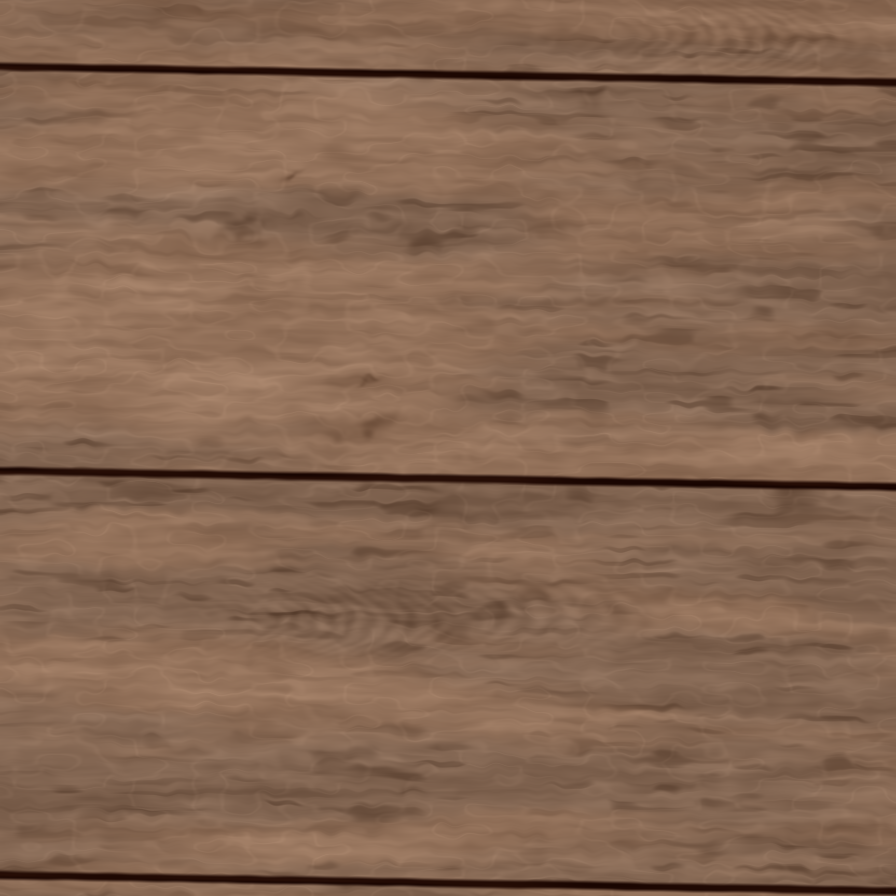
Give the GLSL for this texture, as a Shadertoy shader.

```glsl
float hash(vec2 p) {
    vec3 q = fract(vec3(p.xyx) * 0.1031);
    q += dot(q, q.yzx + 33.33);
    return fract((q.x + q.y) * q.z);
}

float noise(vec2 p) {
    vec2 i = floor(p), f = fract(p);
    f = f * f * (3.0 - 2.0 * f);
    return mix(mix(hash(i), hash(i + vec2(1, 0)), f.x),
               mix(hash(i + vec2(0, 1)), hash(i + vec2(1, 1)), f.x), f.y);
}

float fbm(vec2 p) {
    float sum = 0.0, amp = 0.5;
    for (int i = 0; i < 4; i++) {
        sum += amp * noise(p);
        p = p * 2.03 + 17.3;
        amp *= 0.5;
    }
    return sum / 0.9375;
}

// Soft elliptical falloff around the origin
float blob(vec2 q, vec2 radius) {
    q /= radius;
    return exp(-dot(q, q));
}

void mainImage(out vec4 fragColor, in vec2 fragCoord) {
    vec2 uv = fragCoord / iResolution.xy;

    // Slightly tilted planks
    vec2 p = vec2(uv.x, uv.y + 0.018 * uv.x);
    float pitch = 0.4512;
    float row = (p.y - 0.0234) / pitch;
    float plank = floor(row);
    float gapDist = abs(fract(row + 0.5) - 0.5) * pitch;

    // Knots push the grain aside
    vec2 knots[4] = vec2[4](vec2(0.27, 0.750), vec2(0.325, 0.812),
                            vec2(0.42, 0.533), vec2(0.415, 0.584));
    vec2 g = p;
    float knotShade = 0.0;
    for (int i = 0; i < 4; i++) {
        float size = i % 2 == 0 ? 1.0 : 0.45;
        vec2 q = p - knots[i];
        q.y -= 0.25 * q.x;
        q += 0.012 * (vec2(noise(p * 70.0), noise(p * 90.0 + 9.0)) - 0.5);
        g.y -= q.y * 0.55 * blob(q, vec2(0.10, 0.03) * size);
        knotShade += blob(q, vec2(0.026, 0.009) * size) * (0.5 + 0.5 * noise(p * vec2(60, 180)));
    }

    // Grain coordinates differ from plank to plank
    g.y += 0.012 * (fbm(g * vec2(5, 14) + plank * 7.0) - 0.5);
    g += 0.006 * (vec2(noise(p * 55.0), noise(p * 65.0 + 31.0)) - 0.5);
    g += vec2(3.7, 5.3) * (plank + 2.0);

    // Broad bands, long streaks and fine fibres
    float bands = fbm(g * vec2(2.2, 15));
    float streaks = fbm(g * vec2(6, 75));
    float fibres = noise(g * vec2(24, 190));
    float curls = noise(g * vec2(42, 120) + 50.0);
    float shade = 0.16 * (bands - 0.5) + 0.13 * (streaks - 0.5)
                + 0.035 * (fibres - 0.5) + 0.035 * (curls - 0.5);

    // Dark pores gather in the darker bands
    float poreArea = 1.0 - smoothstep(0.35, 0.65, bands);
    float pores = smoothstep(0.62, 0.9, noise(g * vec2(21, 125) + 80.0));
    float cracks = smoothstep(0.68, 0.92, noise(g * vec2(7, 150) + 120.0));
    shade -= (0.025 + 0.055 * poreArea) * pores + 0.04 * poreArea * cracks;

    // Pale curled ridges
    float ridge = abs(noise(g * vec2(30, 85) + 160.0) - 0.5);
    shade += 0.022 * (1.0 - smoothstep(0.0, 0.12, ridge));

    // Arched growth rings
    vec2 arches[3] = vec2[3](vec2(0.40, 0.315), vec2(0.60, 0.325), vec2(0.82, 0.972));
    for (int i = 0; i < 3; i++) {
        vec2 q = p - arches[i];
        float bend = q.x + 40.0 * q.y * q.y + 0.025 * (fbm(p * vec2(22, 45)) - 0.5);
        float rings = sin(bend * (i == 1 ? 190.0 : 280.0));
        shade += (0.026 * rings - 0.022) * blob(q, vec2(0.13, 0.032));
    }
    shade -= 0.15 * min(knotShade, 1.0);

    // Gentle uneven light, dimmer at the top
    shade -= 0.03 * smoothstep(0.9, 1.0, uv.y) + 0.012 * smoothstep(0.5, 1.0, uv.x);
    shade += 0.008 * (1.0 - smoothstep(0.006, 0.016, gapDist));

    // Wood tint, greyer in the dark grain
    vec3 wood = vec3(0.55, 0.42, 0.33) + shade * vec3(1.0, 0.92, 0.84);
    wood = mix(wood, vec3(dot(wood, vec3(0.33))), 0.12 * poreArea);

    // Gaps between planks
    float soft = 0.6 / iResolution.y;
    float wobble = 0.0008 * (noise(vec2(p.x * 40.0, plank)) - 0.5);
    float gap = 1.0 - smoothstep(0.0024 - soft, 0.0062 + soft, gapDist + wobble);
    vec3 gapColor = mix(vec3(0.09, 0.015, 0.0), vec3(0.18, 0.07, 0.03),
                        noise(vec2(p.x * 9.0, p.y * 250.0)) * 0.7);
    fragColor = vec4(mix(wood, gapColor, gap), 1.0);
}
```
